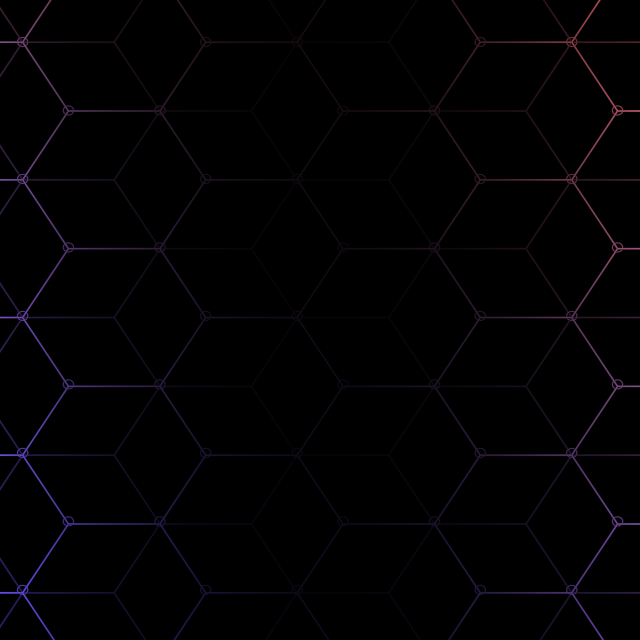
Write a three.js fragment shader that draws this pattern.

```glsl
// Glowing wireframe of stacked cubes with ringed joints, fading to black along the middle.
varying vec2 vUv;

// Lattice, in canvas units
const vec2 HUB = vec2(0.4644, 0.5039);    // one hub, where six edges meet
const float SIDE = 0.1430;                // length of a level edge
const float RISE = 0.10755;               // height of a slanted edge
const vec2 PERIOD = vec2(3.0 * SIDE, 2.0 * RISE);

// Strokes
const float LINE_HALF = 0.0013;
const float RING_HALF = 0.0010;
const float SOFTNESS = 0.0011;
const float RING_RADIUS = 0.0080;
const float RING_SQUASH = 1.12;           // flattens the rings slightly
const float RING_LIFT = 0.0050;           // rings sit above joints near the bottom
const float FAINT_EDGE = 0.40;
const float RING_LEVEL = 0.80;

// Light
const vec3 BLUE = vec3(0.35, 0.27, 0.88);
const vec3 MAUVE = vec3(0.43, 0.27, 0.45);
const vec3 RED = vec3(0.73, 0.31, 0.33);
const float MAUVE_STOP = 0.60;
const vec2 TINT_DIRECTION = vec2(0.35, 0.65);
const float GLOW_MIN = 0.15;
const float GLOW_GAIN = 4.1;

float segmentDistance(vec2 p, vec2 a, vec2 b) {
  vec2 ab = b - a;
  float t = clamp(dot(p - a, ab) / dot(ab, ab), 0.0, 1.0);
  return length(p - a - ab * t);
}

float stroke(float d, float halfWidth) {
  return 1.0 - smoothstep(halfWidth - SOFTNESS, halfWidth + SOFTNESS, d);
}

float ring(vec2 p) {
  p.y *= RING_SQUASH;
  return stroke(abs(length(p) - RING_RADIUS), RING_HALF);
}

// Three strong and three faint edges around a hub; p is relative to the hub
float hubEdges(vec2 p) {
  vec2 m = vec2(p.x, abs(p.y));
  vec2 slant = vec2(0.5 * SIDE, RISE);
  float strong = min(segmentDistance(m, vec2(0.0), slant),
                     segmentDistance(m, vec2(0.0), vec2(-SIDE, 0.0)));
  float faint = min(segmentDistance(m, vec2(0.0), vec2(-slant.x, slant.y)),
                    segmentDistance(m, vec2(0.0), vec2(SIDE, 0.0)));
  return max(stroke(strong, LINE_HALF), FAINT_EDGE * stroke(faint, LINE_HALF));
}

// Rings on the hub and on the joint to its left
float hubRings(vec2 p) {
  p.y -= RING_LIFT * (1.0 - vUv.y);
  return RING_LEVEL * max(ring(p), ring(p + vec2(SIDE, 0.0)));
}

vec3 tint(vec2 uv) {
  float t = dot(uv, TINT_DIRECTION);
  vec3 cool = mix(BLUE, MAUVE, clamp(t / MAUVE_STOP, 0.0, 1.0));
  return mix(cool, RED, clamp((t - MAUVE_STOP) / (1.0 - MAUVE_STOP), 0.0, 1.0));
}

void main() {
  // Two interleaved grids of hubs, half a period apart
  float ink = 0.0;
  for (int i = 0; i < 2; i++) {
    vec2 shift = 0.5 * PERIOD * float(i);
    vec2 p = mod(vUv - HUB - shift + 0.5 * PERIOD, PERIOD) - 0.5 * PERIOD;
    ink = max(ink, max(hubEdges(p), hubRings(p)));
  }

  // Brighter toward the left and right sides
  float across = vUv.x - 0.5;
  float glow = GLOW_MIN + GLOW_GAIN * across * across;
  gl_FragColor = vec4(tint(vUv) * glow * ink, 1.0);
}
```
